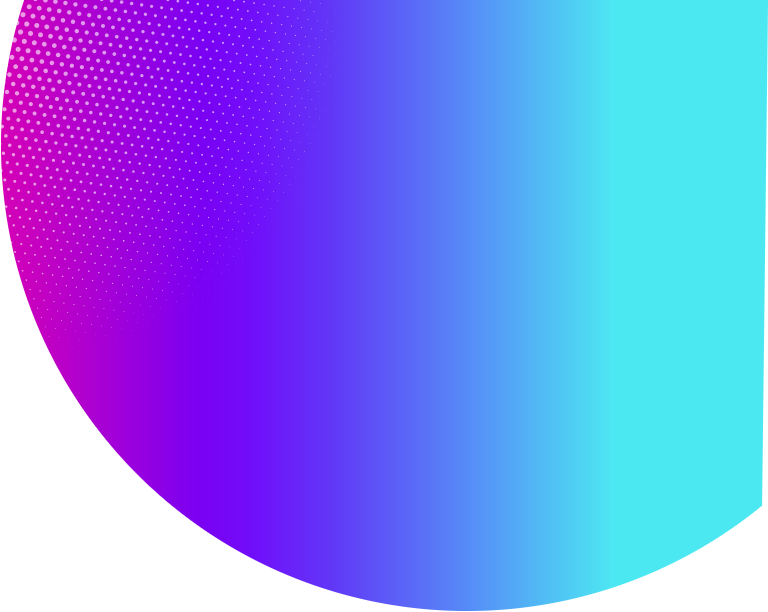
This background is drawn by a WebGL 2 fragment shader. Its source:

```glsl
#version 300 es
precision highp float;
// Large cropped disc with a magenta-to-cyan gradient and a fading halftone corner.

uniform vec2 u_resolution;
out vec4 fragColor;

const vec3 PAPER   = vec3(1.0);
const vec3 MAGENTA = vec3(0.84, 0.0, 0.71);
const vec3 VIOLET  = vec3(0.48, 0.0, 0.95);
const vec3 INDIGO  = vec3(0.44, 0.06, 0.98);
const vec3 BLUE    = vec3(0.38, 0.22, 0.97);
const vec3 AZURE   = vec3(0.34, 0.53, 0.97);
const vec3 CYAN    = vec3(0.30, 0.91, 0.95);

// Coverage of a shape from its signed distance, softened over one pixel.
float coverage(float dist, float pixel) {
    return clamp(0.5 - dist / pixel, 0.0, 1.0);
}

float ramp(float start, float end, float x) {
    return clamp((x - start) / (end - start), 0.0, 1.0);
}

mat2 rotation(float angle) {
    float c = cos(angle), s = sin(angle);
    return mat2(c, s, -s, c);
}

// Horizontal gradient, in units of canvas height.
vec3 spectrum(float x) {
    vec3 color = mix(MAGENTA, VIOLET, ramp(0.0, 0.327, x));
    color = mix(color, INDIGO, ramp(0.327, 0.418, x));
    color = mix(color, BLUE, ramp(0.418, 0.544, x));
    color = mix(color, AZURE, ramp(0.544, 0.752, x));
    return mix(color, CYAN, ramp(0.752, 1.005, x));
}

// Vector from the nearest point of a staggered triangular lattice.
vec2 latticeOffset(vec2 p, float spacing) {
    vec2 cell = spacing * vec2(1.0, sqrt(3.0));
    vec2 a = mod(p, cell) - 0.5 * cell;
    vec2 b = mod(p + 0.5 * cell, cell) - 0.5 * cell;
    return dot(a, a) < dot(b, b) ? a : b;
}

// Dots shrink with distance from the origin and vanish at the reach.
float halftone(vec2 p, vec2 origin, float reach, float spacing, float pixel) {
    mat2 tilt = rotation(-0.14);
    vec2 offset = latticeOffset(p * tilt, spacing);
    vec2 dotCenter = p - tilt * offset;
    float strength = 1.0 - length(dotCenter - origin) / reach;
    float radius = 0.26 * spacing * max(strength, 0.0);
    float fade = smoothstep(0.0, 0.15, strength);
    return fade * coverage(length(offset) - radius, pixel);
}

void main() {
    vec2 p = gl_FragCoord.xy / u_resolution.y;
    float pixel = 1.0 / u_resolution.y;

    // Gradient with the halftone over its upper left
    vec3 color = spectrum(p.x);
    float dots = halftone(p, vec2(0.025, 0.95), 0.56, 0.0165, pixel);
    color = mix(color, PAPER, 0.6 * dots);

    // Disc cut by a slightly leaning right edge
    float disc = length(p - vec2(0.763, 0.763)) - 0.7614;
    float rightEdge = p.x - 1.255 + 0.0118 * (1.0 - p.y);
    float shape = coverage(max(disc, rightEdge), pixel);

    fragColor = vec4(mix(PAPER, color, shape), 1.0);
}
```
